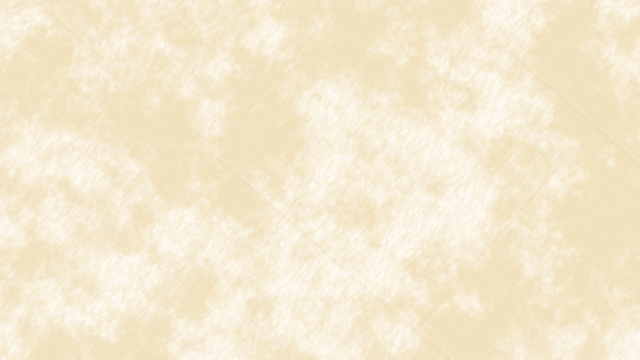
Give the GLSL for this texture, as a Shadertoy shader.

```glsl
#define CLOUD_SCALE 5.6
#define CLOUD_GAIN 0.74
#define CLOUD_LOW 0.365
#define CLOUD_HIGH 0.715
#define STREAK_FREQ vec2(75.0, 260.0)
#define STREAK_AMOUNT 1.0
#define FOLD_PERIOD 0.755
#define FOLD_OFFSET 0.068
#define FOLD_WIDTH 0.006
#define FOLD_AMOUNT 0.042
#define SAND vec3(0.945, 0.882, 0.742)
#define CREAM vec3(0.990, 0.970, 0.925)

float hash(vec2 p) {
    return fract(sin(dot(p, vec2(127.1, 311.7))) * 43758.5453);
}

float valueNoise(vec2 p) {
    vec2 cell = floor(p);
    vec2 f = fract(p);
    f = f * f * (3.0 - 2.0 * f);
    float bottom = mix(hash(cell), hash(cell + vec2(1.0, 0.0)), f.x);
    float top = mix(hash(cell + vec2(0.0, 1.0)), hash(cell + vec2(1.0)), f.x);
    return mix(bottom, top, f.y);
}

mat2 rotation(float angle) {
    float c = cos(angle), s = sin(angle);
    return mat2(c, s, -s, c);
}

float clouds(vec2 p) {
    mat2 turn = rotation(0.65);
    float sum = 0.0, weight = 1.0, total = 0.0;
    for (int i = 0; i < 6; i++) {
        sum += weight * valueNoise(p);
        total += weight;
        weight *= CLOUD_GAIN;
        p = turn * p * 2.03 + 17.3;
    }
    return sum / total;
}

// Short fine strokes rising to the right, at two slightly different slopes
float streaks(vec2 p) {
    float thin = valueNoise(rotation(-1.0) * p * STREAK_FREQ);
    float broad = valueNoise(rotation(-0.85) * p * STREAK_FREQ * 0.7 + 41.0);
    return 0.6 * thin + 0.4 * broad - 0.5;
}

// One broken fold: light on one side, shaded on the other
float fold(float across, float along, float seed) {
    float line = floor((across - FOLD_OFFSET) / FOLD_PERIOD + 0.5);
    float d = (across - FOLD_OFFSET - line * FOLD_PERIOD) / FOLD_WIDTH;
    float fade = valueNoise(vec2(along * 4.5, line * 7.0 + seed));
    float shade = d > 0.0 ? 0.6 : 1.0;
    return shade * d * exp(-d * d) * smoothstep(0.4, 0.75, fade);
}

void mainImage(out vec4 fragColor, in vec2 fragCoord) {
    vec2 p = fragCoord / iResolution.y;

    // Mottled patches with ragged rims
    float tone = clouds(p * CLOUD_SCALE + 5.0);
    tone = 0.92 * smoothstep(CLOUD_LOW, CLOUD_HIGH, tone);

    // Strokes show most on the pale patches
    tone += STREAK_AMOUNT * streaks(p) * mix(0.3, 1.0, tone);
    vec3 color = mix(SAND, CREAM, clamp(tone, 0.0, 1.1));

    // Two crossing families of folds
    vec2 q = vec2(dot(p, vec2(0.656, 0.755)), dot(p, vec2(0.755, -0.656)));
    float relief = fold(q.x, q.y, 3.0) + 0.7 * fold(q.y, q.x, 57.0);
    color += FOLD_AMOUNT * relief * vec3(0.8, 0.9, 1.1);

    fragColor = vec4(clamp(color, 0.0, 1.0), 1.0);
}
```
